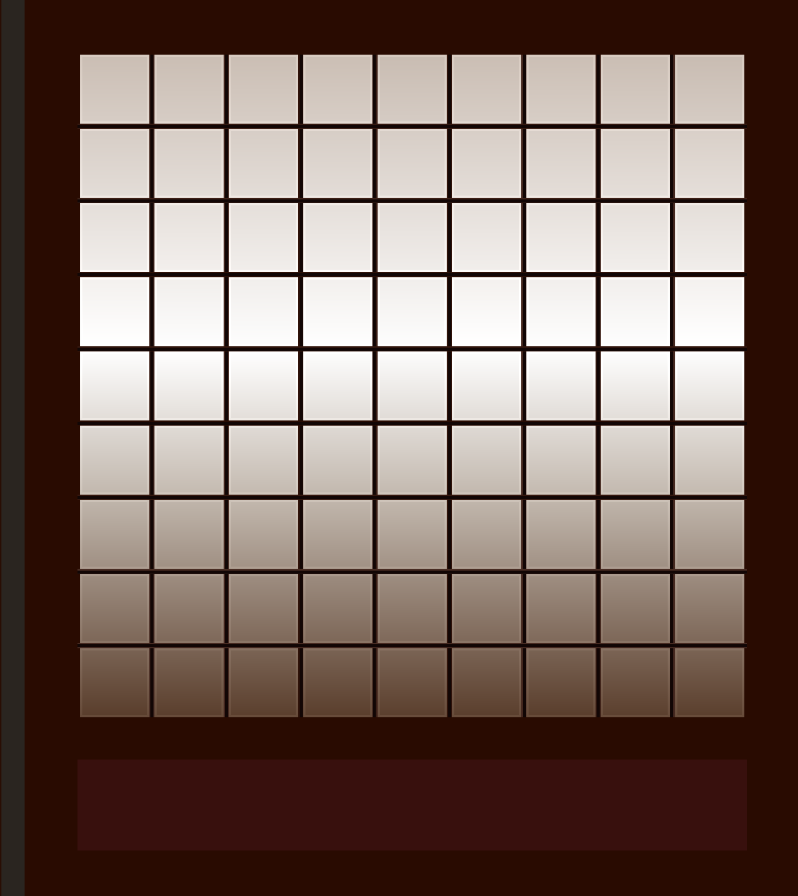
Give the GLSL for this background, as a Shadertoy shader.

```glsl
// Framed 9 by 9 grid of glossy tiles over a dark brown ground, with a bar and a side strip.
#define TILES 9.0
#define GRID_LO vec2(0.0971, 0.1966)
#define GRID_HI vec2(0.9360, 0.9419)
#define BAR_LO vec2(0.0971, 0.0508)
#define BAR_HI vec2(0.9360, 0.1523)
#define STRIP_WIDTH 0.0308
#define LINE_HALF 0.035
#define CORE_HALF 0.021
#define CORE_SHIFT 0.012
#define RIM_LIGHT 0.05

const vec3 GROUND = vec3(0.160, 0.043, 0.004);
const vec3 STRIP = vec3(0.165, 0.145, 0.125);
const vec3 BAR = vec3(0.220, 0.062, 0.052);
const vec3 LINE_CORE = vec3(0.070, 0.025, 0.018);
const vec3 LINE_EDGE = vec3(0.360, 0.250, 0.220);

float hash(vec2 p) {
    return fract(sin(dot(p, vec2(127.1, 311.7))) * 43758.5453);
}

// Antialiased coverage of the band |d| < halfWidth
float band(float d, float halfWidth, float aa) {
    return 1.0 - smoothstep(-0.5 * aa, 0.5 * aa, abs(d) - halfWidth);
}

// Antialiased coverage of an axis-aligned box
float box(vec2 p, vec2 lo, vec2 hi, vec2 aa) {
    vec2 c = 0.5 * (lo + hi), h = 0.5 * (hi - lo);
    return band(p.x - c.x, h.x, aa.x) * band(p.y - c.y, h.y, aa.y);
}

// Vertical gloss, measured in rows down from the top of the grid
vec3 gloss(float row) {
    vec3 c = mix(vec3(0.79, 0.74, 0.70), vec3(1.0), clamp(row / 4.0, 0.0, 1.0));
    c = mix(c, vec3(0.76, 0.72, 0.68), clamp((row - 4.0) / 2.0, 0.0, 1.0));
    return mix(c, vec3(0.35, 0.24, 0.17), clamp((row - 6.0) / 3.0, 0.0, 1.0));
}

// Tiles and the lines between them; g runs from 0 to TILES on each axis
vec3 tileGrid(vec2 g, vec2 aa) {
    vec3 col = gloss(TILES - g.y) + 0.012 * (hash(floor(g)) - 0.5);
    vec2 nearest = floor(g + 0.5);
    vec2 d = g - nearest;

    // Pale rim just inside each tile
    float rim = max(band(d.x, LINE_HALF + 0.03, aa.x), band(d.y, LINE_HALF + 0.03, aa.y));
    col = min(col + RIM_LIGHT * rim, 1.0);

    // Each line has its own edge tint and core offset
    for (int axis = 0; axis < 2; axis++) {
        float k = nearest[axis];
        float tint = hash(vec2(k, 3.0 + float(axis)));
        float shift = CORE_SHIFT * (2.0 * hash(vec2(k, 8.0 + float(axis))) - 1.0);
        bool outer = k < 0.5 || k > TILES - 0.5;
        vec3 edge = mix(GROUND, LINE_EDGE, 0.75 * tint);
        vec3 line = mix(edge, LINE_CORE, band(d[axis] - shift, CORE_HALF, aa[axis]));
        col = mix(col, outer ? GROUND : line, band(d[axis], LINE_HALF, aa[axis]));
    }
    return col;
}

void mainImage(out vec4 fragColor, in vec2 fragCoord) {
    vec2 uv = fragCoord / iResolution.xy;
    vec2 px = 1.0 / iResolution.xy;
    vec3 col = GROUND;

    // Side strip, softened on both sides so that it wraps
    float soft = max(0.003, px.x);
    float strip = smoothstep(0.0, soft, uv.x)
                * (1.0 - smoothstep(STRIP_WIDTH - 0.5 * px.x, STRIP_WIDTH + 0.5 * px.x, uv.x));
    col = mix(col, STRIP, strip);

    // Lower bar
    col = mix(col, BAR, box(uv, BAR_LO, BAR_HI, px));

    // Tile grid
    vec2 scale = TILES / (GRID_HI - GRID_LO);
    vec3 tiles = tileGrid((uv - GRID_LO) * scale, px * scale);
    col = mix(col, tiles, box(uv, GRID_LO, GRID_HI, px));

    fragColor = vec4(col, 1.0);
}
```
